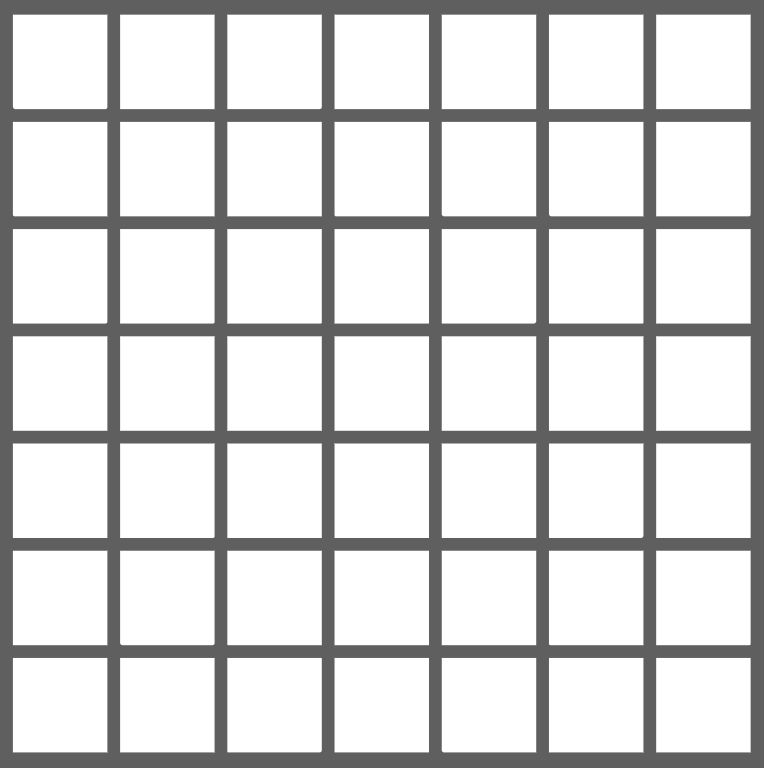
A WebGL 2 fragment shader for this pattern:

```glsl
#version 300 es
precision highp float;

uniform vec2 u_resolution;
out vec4 fragColor;

const vec3 LINE_GREY = vec3(0.373);
const vec3 PANE_WHITE = vec3(1.0);
const vec2 GRID_CENTER = vec2(0.4997, 0.5006);
const float PITCH = 0.1396;       // pane spacing, in canvas heights
const float PANE_SIDE = 0.1230;
const float LAST_INDEX = 3.0;     // seven panes: -3 to 3
const float MAX_WEAR = 0.0035;    // largest corner rounding

float hash(vec2 p) {
    vec3 q = fract(vec3(p.xyx) * 0.1031);
    q += dot(q, q.yzx + 33.33);
    return fract((q.x + q.y) * q.z);
}

float roundedBox(vec2 p, vec2 halfSize, float radius) {
    vec2 d = abs(p) - halfSize + radius;
    return length(max(d, 0.0)) + min(max(d.x, d.y), 0.0) - radius;
}

float coverage(float dist, float pixel) {
    return clamp(0.5 - dist / pixel, 0.0, 1.0);
}

// Slight rounding on some of the lower corners
float cornerWear(vec2 index, vec2 local, float maxRadius) {
    float chance = hash(index * 2.0 + vec2(step(0.0, local.x), 0.0) + 20.0);
    return maxRadius * smoothstep(0.6, 1.0, chance) * step(local.y, 0.0);
}

void main() {
    vec2 aspect = vec2(u_resolution.x / u_resolution.y, 1.0);
    vec2 p = gl_FragCoord.xy / u_resolution.y - GRID_CENTER * aspect;

    // Nearest pane, limited to the seven by seven grid
    vec2 index = clamp(floor(p / PITCH + 0.5), -LAST_INDEX, LAST_INDEX);
    vec2 local = p - index * PITCH;

    float radius = cornerWear(index, local, MAX_WEAR);
    float dist = roundedBox(local, vec2(0.5 * PANE_SIDE), radius);
    float pane = coverage(dist, 1.0 / u_resolution.y);

    fragColor = vec4(mix(LINE_GREY, PANE_WHITE, pane), 1.0);
}
```
